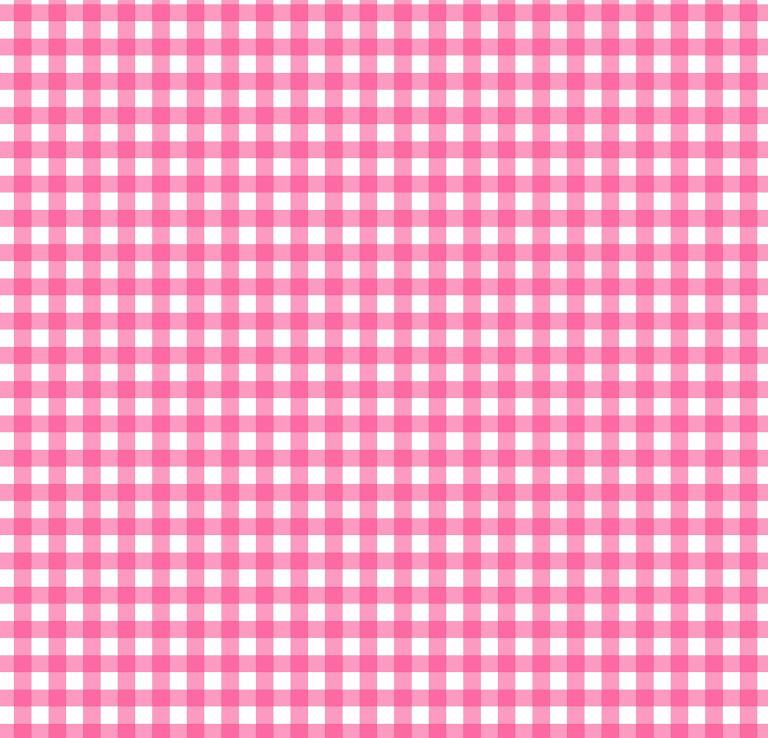
A WebGL 2 fragment shader for this pattern:

```glsl
#version 300 es
precision highp float;
// Pink and white gingham: two sets of even bands, darker where they cross.

uniform vec2 u_resolution;
out vec4 fragColor;

void main() {
    vec2 uv = gl_FragCoord.xy / u_resolution;
    uv.y = 1.0 - uv.y;

    // Repeats across and down, and the size of one cell in canvas heights
    vec2 repeats = vec2(22.22, 21.54);
    vec2 cellSize = vec2(u_resolution.x / u_resolution.y, 1.0) / repeats;
    float pixel = 1.0 / u_resolution.y;

    // Signed distance to the band edges: x for upright bands, y for level ones
    vec2 fromCentre = abs(fract(uv * repeats - vec2(0.658, 0.373) + 0.5) - 0.5);
    vec2 edgeDist = (fromCentre - vec2(0.25, 0.242)) * cellSize;
    vec2 band = 1.0 - smoothstep(-0.6 * pixel, 0.6 * pixel, edgeDist);

    // Translucent bands laid over white
    vec3 white = vec3(1.0, 0.995, 1.0);
    vec3 lightPink = vec3(0.99, 0.605, 0.76);
    vec3 deepPink = vec3(0.99, 0.41, 0.64);
    vec3 color = mix(white, lightPink, max(band.x, band.y));
    color = mix(color, deepPink, band.x * band.y);

    // Faint grey seam along each band edge
    vec2 seam = 1.0 - smoothstep(0.0, 0.001 + 0.5 * pixel, abs(edgeDist));
    color *= 1.0 - 0.05 * max(seam.x, seam.y);

    fragColor = vec4(color, 1.0);
}
```
